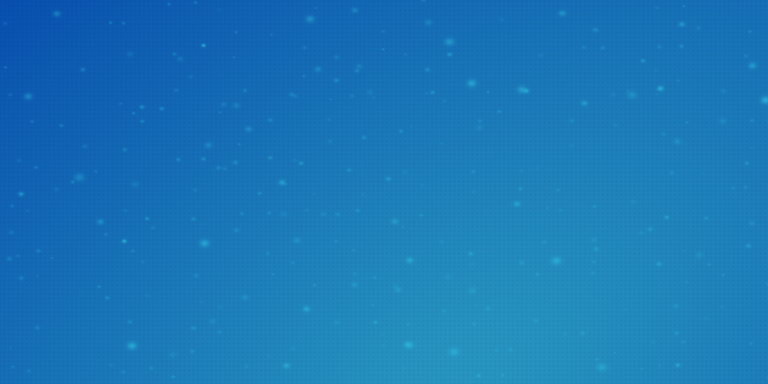
This background is drawn by a Shadertoy shader. Its source:

```glsl
// Sine-free hash: three values in 0..1 per cell
vec3 hash3(vec2 cell) {
    vec3 h = fract(vec3(cell.xyx) * vec3(0.1031, 0.1030, 0.0973));
    h += dot(h, h.yxz + 33.33);
    return fract((h.xxy + h.yzz) * h.zyx);
}

// Diagonal blue gradient, brightest near the bottom edge
vec3 waterGradient(vec2 p) {
    vec2 fromGlow = vec2(0.85 * (p.x - 1.2 - 0.5 * p.y), p.y);
    float depth = sqrt(dot(fromGlow, fromGlow) + 0.02);
    return mix(vec3(0.16, 0.60, 0.75), vec3(0.03, 0.31, 0.68), depth / 1.75);
}

// Soft scattered specks, at most one in each cell
float specks(vec2 p, float cellSize, float radius, float density, float seed) {
    vec2 cell = floor(p / cellSize);
    vec3 pick = hash3(cell + seed);
    vec3 look = hash3(cell + seed + 71.0);
    vec2 center = (cell + 0.15 + 0.7 * pick.xy) * cellSize;
    vec2 offset = (p - center) / (radius * mix(0.6, 1.2, look.x));
    offset.x *= 0.8;
    float present = step(pick.z, density);
    return present * mix(0.3, 1.0, look.y) * exp(-dot(offset, offset));
}

void mainImage(out vec4 fragColor, in vec2 fragCoord) {
    vec2 p = fragCoord / iResolution.y;
    vec3 color = waterGradient(p);

    // Fine woven dot texture
    vec2 weave = 0.5 + 0.5 * cos(6.28318 * p * 85.333);
    color *= 1.012 - 0.05 * weave.x * weave.y;

    // Specks from sparse and large to dense and faint
    float light = 0.0;
    for (int i = 0; i < 3; i++) {
        float layer = float(i);
        light += specks(p, 0.14 - 0.04 * layer, 0.0085 - 0.002 * layer,
                        0.36, 17.0 + 43.0 * layer) * (0.75 - 0.2 * layer);
    }
    color = mix(color, vec3(0.18, 0.74, 0.88), min(light, 1.0));

    fragColor = vec4(color, 1.0);
}
```
